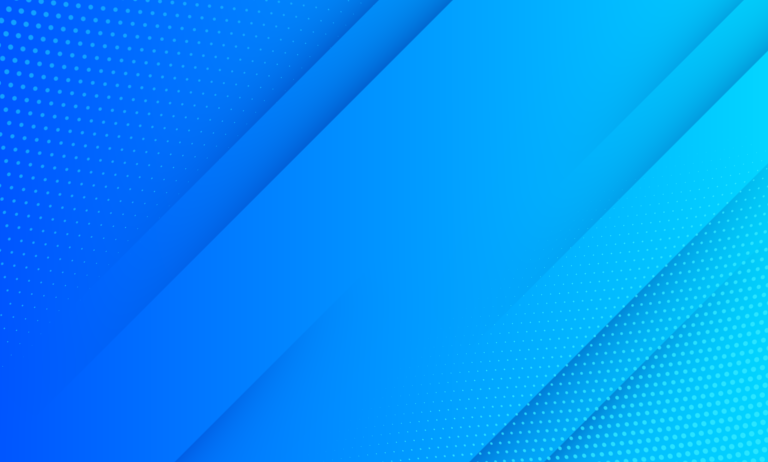
This background is drawn by a Shadertoy shader. Its source:

```glsl
// Blue to cyan gradient crossed by diagonal sheets with soft shadows.
// Each sheet edge is a 45 degree line with an exponential shadow on one side;
// two warped, staggered halftone grids fade in toward opposite corners.

// Shadow beside the line diag = edge; side is -1 (upper left) or +1 (lower right).
float sheetShadow(float diag, float edge, float side, float width, float pixel) {
    float dist = (diag - edge) * side * 0.7071;
    return smoothstep(-pixel, pixel, dist) * exp(-max(dist, 0.0) / width);
}

// Staggered grid of round dots; dots below pixel size fade by coverage.
float halftone(vec2 p, float spacing, float radius, float pixel) {
    vec2 grid = p / spacing;
    grid.x += 0.5 * mod(floor(grid.y), 2.0);
    float dist = length(fract(grid) - 0.5) * spacing;
    return (1.0 - smoothstep(radius - pixel, radius + pixel, dist))
        * smoothstep(0.0, 0.0012, radius);
}

// Gentle bending of the dot rows.
vec2 wave(vec2 p, float tilt) {
    p += 0.022 * sin(p.yx * vec2(5.0, 4.0) + vec2(0.6, 1.8));
    return mat2(cos(tilt), sin(tilt), -sin(tilt), cos(tilt)) * p;
}

void mainImage(out vec4 fragColor, in vec2 fragCoord) {
    vec2 p = fragCoord / iResolution.y;
    float u = fragCoord.x / iResolution.x;
    float pixel = 1.0 / iResolution.y;
    float diag = p.x - p.y + 1.0; // grows from upper left to lower right

    // Base gradient
    vec3 color = mix(vec3(0.0, 0.335, 1.0), vec3(0.01, 0.835, 1.0), u);

    // Upper sheets cast to the upper left and fade downward
    float shade = 0.0;
    shade += 0.27 * sheetShadow(diag, 0.820, -1.0, 0.055, pixel) * smoothstep(0.30, 0.95, p.y);
    shade += 0.34 * sheetShadow(diag, 0.980, -1.0, 0.058, pixel) * smoothstep(0.05, 0.85, p.y);
    shade += 0.18 * sheetShadow(diag, 1.610, -1.0, 0.045, pixel) * smoothstep(0.57, 1.0, p.y);
    shade += 0.26 * sheetShadow(diag, 1.772, -1.0, 0.055, pixel) * smoothstep(0.20, 0.88, p.y);

    // Lower sheets cast to the lower right and fade upward
    shade += 0.19 * sheetShadow(diag, 1.378, 1.0, 0.040, pixel) * (1.0 - smoothstep(0.0, 0.44, p.y));
    shade += 0.30 * sheetShadow(diag, 2.016, 1.0, 0.055, pixel) * (1.0 - smoothstep(0.25, 0.85, p.y));
    shade += 0.27 * sheetShadow(diag, 2.178, 1.0, 0.042, pixel) * (1.0 - smoothstep(0.05, 0.54, p.y));
    color *= 1.0 - shade * vec3(1.0, 1.0, 0.55);

    // Halftone in the upper left corner
    float upperSize = 0.0062 * pow(clamp(1.0 - diag / 0.84, 0.0, 1.0), 0.75);
    float upperDots = halftone(wave(p, 0.18), 0.027, upperSize, pixel);
    color = mix(color, vec3(0.08, 0.68, 1.0), 0.85 * upperDots);

    // Finer halftone in the lower right corner
    float lowerSize = 0.0058 * smoothstep(1.55, 2.60, diag) * (1.0 - smoothstep(0.45, 0.80, p.y));
    float lowerDots = halftone(wave(p, -0.15), 0.0195, lowerSize, pixel);
    color = mix(color, vec3(0.20, 0.92, 1.0), 0.8 * lowerDots);

    fragColor = vec4(color, 1.0);
}
```
